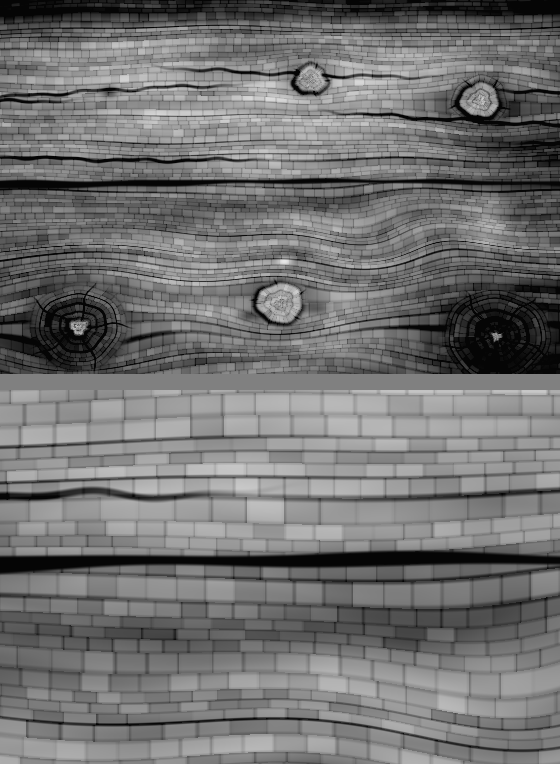
Top, the full canvas; bottom, a detail of the centre.
Write a Shadertoy shader that draws this texture.

```glsl
float hash(vec2 p) {
    return fract(sin(dot(p, vec2(127.1, 311.7))) * 43758.5);
}

float blob(vec2 p, vec2 center, vec2 size) {
    vec2 d = (p - center) / size;
    return exp(-dot(d, d));
}

// Soft mottling from layered sines
float mottle(vec2 p) {
    float sum = 0.0, amp = 0.5;
    for (int i = 0; i < 4; i++) {
        sum += amp * sin(p.x + 1.6 * sin(p.y * 0.7)) * sin(p.y + 1.3 * sin(p.x * 0.8));
        p = mat2(1.5, 0.7, -0.7, 1.5) * p + 2.3;
        amp *= 0.6;
    }
    return sum;
}

float seam(float dist) {
    return 1.0 - smoothstep(0.0004, 0.0024 + 0.4 / iResolution.y, dist);
}

// Rows of small fibre cells, split by thin dark seams
float fibres(vec2 uv) {
    float v = uv.y * 70.0 + 0.35 * sin(uv.y * 83.0);
    float row = floor(v), edge = floor(v + 0.5);
    float u = uv.x * mix(28.0, 50.0, hash(vec2(row, 1.0))) + 9.0 * hash(vec2(row, 2.0));
    vec2 cell = vec2(floor(u), row);
    float tone = 0.13 * (hash(cell) - 0.5) + 0.1 * (hash(vec2(row, 3.0)) - 0.5);
    tone += 0.06 * sin(uv.x * 5.0 + 6.3 * hash(vec2(row, 4.0)));
    float depth = 0.08 + 0.42 * pow(hash(vec2(edge, 5.0)), 4.0) * (0.6 + 0.4 * sin(uv.x * 6.0 + edge * 2.4));
    tone -= depth * seam(abs(v - edge) / 70.0);
    tone -= 0.14 * hash(cell + 7.0) * seam(abs(u - floor(u + 0.5)) / 39.0);
    return tone;
}

// Broad light and shade over the planks
float shade(vec2 p, float width) {
    float t = 0.53;
    t += 0.16 * blob(p, vec2(0.45, 0.7), vec2(0.75, 0.15));
    t += 0.14 * blob(p, vec2(0.22, 0.86), vec2(0.35, 0.06));
    t += 0.12 * blob(p, vec2(1.1, 0.82), vec2(0.25, 0.08));
    t += 0.16 * blob(p, vec2(0.82, 0.36), vec2(0.14, 0.05));
    t += 0.22 * blob(p, vec2(1.31, 0.4), vec2(0.06, 0.07));
    t += 0.12 * blob(p, vec2(0.65, 0.18), vec2(0.35, 0.12));
    t -= 0.13 * blob(p, vec2(0.8, 0.46), vec2(0.6, 0.04));
    t -= 0.17 * blob(p, vec2(1.4, 0.1), vec2(0.28, 0.2));
    t -= 0.18 * blob(p, vec2(1.45, 0.6), vec2(0.2, 0.12));
    t -= 0.3 * smoothstep(0.93, 0.975, p.y + 0.01 * sin(p.x * 4.0));
    vec2 q = (p - vec2(0.5 * width, 0.5)) / vec2(0.5 * width, 0.5);
    return t - 0.11 * pow(dot(q, q), 1.4);
}

void mainImage(out vec4 fragColor, in vec2 fragCoord) {
    vec2 p = fragCoord / iResolution.y;
    float px = 1.0 / iResolution.y;

    // Knots: centre, core radius, ring extent
    vec4 knots[5] = vec4[5](
        vec4(0.83, 0.787, 0.034, 0.055), vec4(1.283, 0.732, 0.046, 0.08),
        vec4(0.748, 0.19, 0.053, 0.075), vec4(0.21, 0.125, 0.022, 0.14),
        vec4(1.328, 0.1, 0.012, 0.15));

    // Grain bends around the knots
    vec2 flow = p;
    flow.y += 0.006 * sin(p.x * 5.0 + p.y * 9.0) + 0.003 * sin(p.x * 13.0 - p.y * 17.0);
    flow.y += 0.03 * sin(p.x * 13.0 + p.y * 5.0) * blob(p, vec2(1.1, 0.38), vec2(0.35, 0.1));
    for (int i = 0; i < 5; i++) {
        vec2 d = p - knots[i].xy;
        flow.y -= 0.75 * d.y * blob(d, vec2(0.0), knots[i].w * vec2(2.2, 1.3));
    }

    float wood = fibres(flow);
    float light = shade(p, iResolution.x / iResolution.y);
    light += 0.13 * mottle(vec2(p.x * 7.0, flow.y * 32.0));

    // Rings, halos and radial checks
    float cores = 0.0, rims = 0.0;
    for (int i = 0; i < 5; i++) {
        vec4 k = knots[i];
        vec2 d = (p - k.xy) * vec2(0.88, 1.0);
        float a = atan(d.y, d.x), fi = float(i);
        float r = length(d) + 0.003 * sin(a * 3.0 + fi) + 0.0015 * sin(a * 7.0);
        float inside = 1.0 - smoothstep(0.7, 1.0, r / k.w);
        wood = mix(wood, fibres(vec2(a * 0.13, r + k.x)), inside);
        light -= 0.24 * exp(-pow(r / k.w, 2.0));
        float spoke = abs(sin(a * 2.5 + fi + 0.2 * sin(r * 60.0))) * r * 0.4;
        light -= 0.35 * seam(spoke) * inside * smoothstep(k.z * 0.8, k.z, r);
        cores = max(cores, 1.0 - smoothstep(k.z - 0.006, k.z + px, r));
        rims += exp(-pow((r - k.z - 0.004) / 0.006, 2.0)) * (0.55 - 0.4 * sin(a + 0.8)) * smoothstep(0.01, 0.03, k.z);
    }
    light = mix(light, 0.64 + 0.1 * mottle(p * 70.0), cores * 0.9) - 0.5 * rims;

    // Small scars beside the knots
    light += 0.4 * blob(p, vec2(0.762, 0.303), vec2(0.024, 0.012));
    light -= 0.2 * blob(p, vec2(0.79, 0.32), vec2(0.06, 0.04));
    light -= 0.35 * blob(p, vec2(0.293, 0.753), vec2(0.02, 0.016));
    light -= 0.3 * blob(p, vec2(0.665, 0.155), vec2(0.03, 0.015));
    light -= 0.25 * blob(p, vec2(0.845, 0.175), vec2(0.04, 0.015));
    float tone = light + wood;

    // Long drying cracks
    for (int i = 0; i < 4; i++) {
        float fi = float(i);
        float y = 0.74 + 0.035 * sin(1.9 * p.x + fi * 1.3) + 0.045 * fi * cos(fi * 3.1);
        y += 0.003 * sin(p.x * 31.0 + fi) + 0.002 * sin(p.x * 67.0);
        float open = smoothstep(-0.4, 0.6, sin(p.x * 4.5 + fi * 2.0 + 0.3));
        float crack = 1.0 - smoothstep(0.0, 0.003 + px, abs(p.y - y) - 0.0012 * open);
        tone -= 0.5 * crack * open * (1.0 - cores);
    }

    // Dark gap between the planks
    float gapY = 0.511 + 0.005 * sin(3.5 * p.x - 1.6) + 0.0012 * sin(p.x * 23.0);
    float halfGap = mix(0.009, 0.004, smoothstep(0.0, 0.8, p.x)) + 0.0015 * sin(p.x * 17.0);
    float gapDist = abs(p.y - gapY) - halfGap;
    tone -= 0.12 * exp(-max(gapDist, 0.0) * 140.0);
    tone = mix(0.02, tone, smoothstep(-px, 0.002 + px, gapDist));

    fragColor = vec4(vec3(clamp(tone, 0.02, 0.9)), 1.0);
}
```
